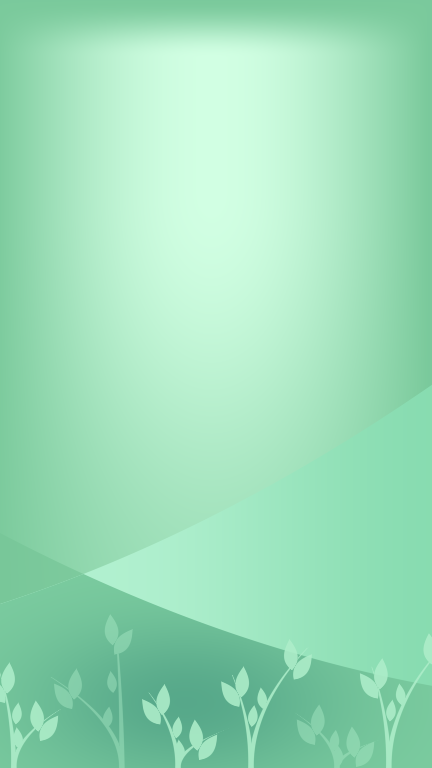
Reproduce this background procedurally as a WebGL 2 fragment shader.

```glsl
#version 300 es
precision highp float;
// Soft mint backdrop with two sweeping hills and leafy sprigs along the bottom.

#define EDGE_GREEN vec3(0.48, 0.79, 0.61)
#define GLOW_MINT vec3(0.82, 1.00, 0.89)
#define WEDGE_LIGHT vec3(0.69, 0.94, 0.81)
#define WEDGE_DEEP vec3(0.53, 0.86, 0.69)
#define HILL_EDGE vec3(0.485, 0.80, 0.625)
#define HILL_CORE vec3(0.34, 0.66, 0.54)
#define SPRIG_COLOR vec3(0.68, 0.93, 0.79)
#define LEAF_SIZE vec2(0.0155, 0.036)
#define STEM_WIDTH 0.0065
#define PLANTS 6

uniform vec2 u_resolution;
out vec4 outColor;

// Plants: base x, upright lean, upright height, spreading height (canvas width = 1)
const vec4 plants[PLANTS] = vec4[PLANTS](
  vec4(0.032, -0.025, 0.194, 0.106),
  vec4(0.282, -0.012, 0.306, 0.180),
  vec4(0.412, -0.046, 0.144, 0.062),
  vec4(0.581, -0.032, 0.185, 0.248),
  vec4(0.780, -0.056, 0.097, 0.046),
  vec4(0.900, -0.030, 0.204, 0.262));

// Smooth coverage of a signed distance
float cover(float d) {
  float pixel = 1.0 / u_resolution.x;
  return 1.0 - smoothstep(-0.7 * pixel, 0.7 * pixel, d);
}

// Pointed leaf, tilted clockwise from vertical
float leaf(vec2 p, float tilt, vec2 size) {
  float c = cos(tilt), s = sin(tilt);
  vec2 q = vec2(c * p.x - s * p.y, s * p.x + c * p.y);
  float along = q.y / size.y;
  float width = size.x * (1.0 - along * along) * (1.0 - 0.25 * along);
  return max(abs(q.x) - width, abs(q.y) - size.y);
}

// Curved stem with a pair of leaves at the top and a small one below
float sprig(vec2 p, vec2 reach, float side) {
  float t = p.y / reach.y;
  float slope = 2.0 * reach.x * t / reach.y;
  float offset = abs(p.x - reach.x * t * t) / sqrt(1.0 + slope * slope);
  float stem = max(offset - STEM_WIDTH * (1.0 - 0.8 * t), p.y - reach.y - 0.03);
  float upper = leaf(p - reach - vec2(-0.012 * side, 0.014), -0.08 * side, LEAF_SIZE);
  float outer = leaf(p - reach - vec2(0.016 * side, -0.014), 0.62 * side, LEAF_SIZE);
  vec2 joint = vec2(0.42 * reach.x - 0.018 * side, 0.65 * reach.y);
  float inner = leaf(p - joint, -0.12 * side, 0.7 * LEAF_SIZE);
  return min(min(stem, upper), min(outer, inner));
}

// Column of light, dim at the sides, the top rim and low down
vec3 backdrop(vec2 uv) {
  float across = max(cos(3.14159 * (uv.x - 0.49)), 0.0);
  float fade = mix(0.4, 1.0, smoothstep(0.2, 0.75, uv.y));
  float rim = smoothstep(0.0, 0.075, 1.0 - uv.y);
  return mix(EDGE_GREEN, GLOW_MINT, across * fade * rim);
}

void main() {
  vec2 uv = gl_FragCoord.xy / u_resolution;
  vec2 p = gl_FragCoord.xy / u_resolution.x;
  float aspect = u_resolution.y / u_resolution.x;
  vec3 color = backdrop(uv);

  // Rising and falling curves
  float rising = 0.2135 + uv.x * (0.183 + 0.1025 * uv.x);
  float falling = 0.306 + uv.x * (-0.295 + 0.096 * uv.x);
  float belowRising = cover((uv.y - rising) * aspect);
  float belowFalling = cover((uv.y - falling) * aspect);

  // Faint shade where the falling hill passes over the backdrop
  color = mix(color, EDGE_GREEN - 0.015, 0.75 * belowFalling);

  // Bright wedge on the right
  vec3 wedge = mix(WEDGE_LIGHT, WEDGE_DEEP, smoothstep(0.25, 1.05, uv.x));
  color = mix(color, wedge, belowRising);

  // Foreground hill with a teal core
  vec2 core = (uv - vec2(0.43, 0.085)) / vec2(0.36, 0.105);
  vec3 hill = mix(HILL_EDGE, HILL_CORE, exp(-dot(core, core)));
  color = mix(color, hill, belowRising * belowFalling);

  // Sprigs, every third plant fainter
  for (int i = 0; i < PLANTS; i++) {
    vec4 plant = plants[i];
    vec2 q = p - vec2(plant.x, 0.0);
    float side = i == 1 ? -1.0 : 1.0;
    float spread = side * (0.037 + 0.27 * plant.w) * (i == 1 ? 1.4 : 1.0);
    float upright = sprig(q, plant.yz, -side);
    float spreading = sprig(q, vec2(spread, plant.w), side);
    float opacity = i % 3 == 1 ? 0.42 : 0.88;
    color = mix(color, SPRIG_COLOR, opacity * cover(min(upright, spreading)));
  }

  outColor = vec4(color, 1.0);
}
```
